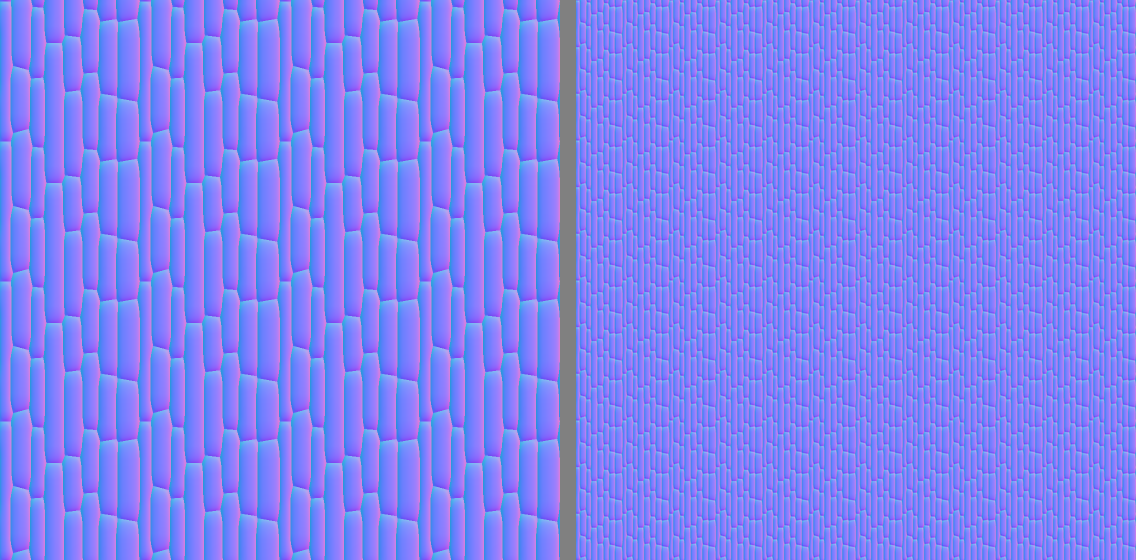
Left, the tile; right, the same tile 3 across and 3 down.
Reproduce this texture map procedurally as a WebGL 1 fragment shader.

```glsl
precision highp float;
// Normal map of long, bark-like scales standing in uneven columns.
// Each scale grows round a vertical segment; a smooth minimum over the borders
// to its neighbours gives a pillow height, whose slope becomes the normal.

uniform vec2 u_resolution;

const float REPEATS = 4.0;        // tiles across and down
// Columns of one tile, left half and right half, in tile units
const vec4 EDGE_L = vec4(-0.010, 0.073, 0.214, 0.313);
const vec4 EDGE_R = vec4(0.448, 0.583, 0.703, 0.833);
const float EDGE_END = 0.990;
const vec4 JOINT_L = vec4(0.990, 0.063, 0.443, 0.693);  // foot of first scale
const vec4 JOINT_R = vec4(0.349, 0.479, 0.323, 0.286);
const vec4 SPAN_L = vec4(1.0, 0.453, 0.505, 1.0);       // its height; 1 fills the column
const vec4 SPAN_R = vec4(0.391, 0.453, 0.531, 0.568);

const float SHIFT = 0.022;        // sideways variation between scales
const float SQUEEZE = 0.5;        // vertical flattening of the end caps
const float CAP = 0.9;            // cap length relative to half width
const float AXIS_SOFTNESS = 0.016;
const float BLEND = 0.013;        // rounding where borders meet
const float SLOPE = 0.62;         // broad bulge
const float SLOPE_WIDTH = 0.032;
const float RIM = 0.5;            // steep lip at the crease
const float RIM_WIDTH = 0.006;
const float RIM_LIFT = 0.35;      // upward lean of left lips
const float STREAK = 0.05;        // faint vertical grain
const float STREAK_COUNT = 48.0;

struct Field {
  float nearest;      // distance to the owning scale
  vec2 nearestGrad;
  float weight;       // blended influence of all other scales
  vec2 weightedGrad;
};

float hash(vec2 p) {
  vec3 q = fract(p.xyx * 0.1031);
  q += dot(q, q.yzx + 33.33);
  return fract((q.x + q.y) * q.z);
}

float wrapCentered(float x) {
  return fract(x + 0.5) - 0.5;
}

// Value noise along x that wraps at the tile edge
float streakNoise(float x) {
  float s = x * STREAK_COUNT;
  float cell = floor(s);
  float a = hash(vec2(mod(cell, STREAK_COUNT), 7.0));
  float b = hash(vec2(mod(cell + 1.0, STREAK_COUNT), 7.0));
  return mix(a, b, smoothstep(0.0, 1.0, s - cell)) - 0.5;
}

void addImage(inout Field f, vec2 offset, float halfLength, float radius) {
  float overshoot = max(abs(offset.y) - halfLength, 0.0) * sign(offset.y);
  vec2 e = vec2(offset.x, overshoot * SQUEEZE);
  float len = sqrt(dot(e, e) + AXIS_SOFTNESS * AXIS_SOFTNESS);
  float dist = len - radius;
  vec2 grad = vec2(e.x, e.y * SQUEEZE) / len;

  // The nearer scale owns the point; the other joins the neighbours
  float otherDist = dist;
  vec2 otherGrad = grad;
  if (dist < f.nearest) {
    otherDist = f.nearest;
    otherGrad = f.nearestGrad;
    f.nearest = dist;
    f.nearestGrad = grad;
  }
  float w = exp(-0.5 * otherDist / BLEND);
  f.weight += w;
  f.weightedGrad += w * otherGrad;
}

void addScale(inout Field f, vec2 p, vec2 center, float span, float radius) {
  float halfLength = max(0.5 * span - CAP * radius / SQUEEZE, 0.0);
  vec2 offset = vec2(wrapCentered(p.x - center.x), wrapCentered(p.y - center.y));
  addImage(f, offset, halfLength, radius);
  offset.y -= offset.y > 0.0 ? 1.0 : -1.0;
  addImage(f, offset, halfLength, radius);
}

void addColumn(inout Field f, vec2 p, float left, float right,
               float joint, float span, float id) {
  float x = 0.5 * (left + right);
  float radius = 0.5 * (right - left);
  float shiftA = (hash(vec2(id, 1.0)) - 0.5) * SHIFT;
  float shiftB = (hash(vec2(id, 2.0)) - 0.5) * SHIFT;
  addScale(f, p, vec2(x + shiftA, joint + 0.5 * span), span, radius);
  if (span < 0.99) {
    addScale(f, p, vec2(x + shiftB, joint + 0.5 * (1.0 + span)), 1.0 - span, radius);
  }
}

vec3 scaleNormal(vec2 p) {
  Field f = Field(10.0, vec2(0.0), 0.0, vec2(0.0));
  vec4 endL = vec4(EDGE_L.yzw, EDGE_R.x);
  vec4 endR = vec4(EDGE_R.yzw, EDGE_END);
  for (int i = 0; i < 4; i++) {
    addColumn(f, p, EDGE_L[i], endL[i], JOINT_L[i], SPAN_L[i], float(i));
    addColumn(f, p, EDGE_R[i], endR[i], JOINT_R[i], SPAN_R[i], float(i) + 4.0);
  }
  float height = max(-BLEND * log(f.weight) - 0.5 * f.nearest, 0.0);
  vec2 outward = 0.5 * (f.nearestGrad - f.weightedGrad / f.weight);
  float rim = exp(-height / RIM_WIDTH);
  vec2 slope = outward * (SLOPE * exp(-height / SLOPE_WIDTH) + RIM * rim);
  slope.y += RIM_LIFT * rim * max(-outward.x, 0.0);
  slope.x += STREAK * streakNoise(p.x);
  return normalize(vec3(slope, 1.0));
}

void main() {
  // Four samples per point smooth the creases
  vec3 color = vec3(0.0);
  for (int i = 0; i < 4; i++) {
    vec2 jitter = vec2(mod(float(i), 2.0), floor(float(i) * 0.5)) * 0.5 - 0.25;
    vec2 uv = (gl_FragCoord.xy + jitter) / u_resolution;
    color += scaleNormal(fract(uv * REPEATS)) * 0.5 + 0.5;
  }
  gl_FragColor = vec4(color * 0.25, 1.0);
}
```
